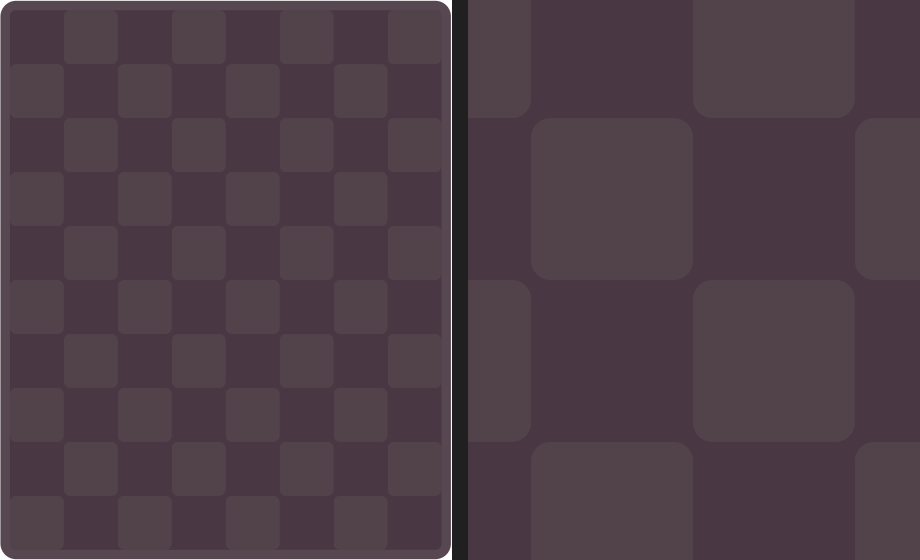
Left, the full canvas; right, a detail of the centre.
This pattern is drawn by a Shadertoy shader. Its source:

```glsl
// Draws a framed 8 by 10 checkerboard of soft plum tiles with rounded corners.

const vec2 GRID = vec2(8.0, 10.0);
const float CELLS_PER_HEIGHT = 10.378; // canvas height in cell widths
const float FRAME_WIDTH = 0.174;
const float FRAME_RADIUS = 0.29;
const float PANEL_RADIUS = 0.11;
const float TILE_RADIUS = 0.12;

const vec3 BACKDROP = vec3(1.0);
const vec3 FRAME_COLOR = vec3(0.341, 0.280, 0.318);
const vec3 DARK_COLOR = vec3(0.288, 0.219, 0.261);
const vec3 LIGHT_COLOR = vec3(0.321, 0.262, 0.292);

// Signed distance to a centred rounded box.
float roundedBox(vec2 p, vec2 halfSize, float radius) {
    vec2 q = abs(p) - halfSize + radius;
    return length(max(q, 0.0)) + min(max(q.x, q.y), 0.0) - radius;
}

// Antialiased coverage of a shape, one pixel wide at its edge.
float coverage(float dist, float pixel) {
    return clamp(0.5 - dist / pixel, 0.0, 1.0);
}

// Coverage of the rounded light tiles on alternate cells.
float checkerTiles(vec2 p, float radius, float pixel) {
    vec2 cell = floor(p);
    float isLight = 1.0 - mod(cell.x + cell.y, 2.0);
    float dist = roundedBox(fract(p) - 0.5, vec2(0.5), radius);
    return isLight * coverage(dist, pixel);
}

void mainImage(out vec4 fragColor, in vec2 fragCoord) {
    // Centred coordinates, one unit per cell
    float pixel = CELLS_PER_HEIGHT / iResolution.y;
    vec2 p = (fragCoord - 0.5 * iResolution.xy) * pixel;
    p.x += 0.006;

    // Frame and inner panel
    vec2 halfGrid = 0.5 * GRID;
    float frame = coverage(roundedBox(p, halfGrid + FRAME_WIDTH, FRAME_RADIUS), pixel);
    float panel = coverage(roundedBox(p, halfGrid, PANEL_RADIUS), pixel);

    // Checkered tiles, counted from the lower left
    float tiles = checkerTiles(p + halfGrid, TILE_RADIUS, pixel);
    vec3 board = mix(DARK_COLOR, LIGHT_COLOR, tiles);

    vec3 color = mix(BACKDROP, FRAME_COLOR, frame);
    color = mix(color, board, panel);
    fragColor = vec4(color, 1.0);
}
```
